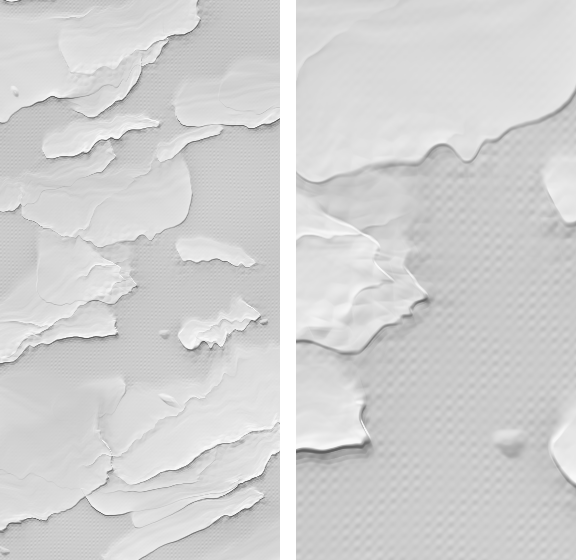
Left: the whole. Right: its middle third, enlarged.
This texture is drawn by a Shadertoy shader. Its source:

```glsl
// Draws white plaster knifed in ragged, overlapping slabs across woven canvas.
#define SLABS 24
#define THICKNESS 0.012
#define RAGGEDNESS 0.048
#define WEAVE_COUNT 72.0
#define WEAVE_DEPTH 0.0011
#define CRUMB_COUNT 40.0
#define PEBBLE_COUNT 6.0
#define CANVAS_TONE 0.792
#define PLASTER_TONE 0.852
#define HIGHLIGHT 0.11
#define SHADE 0.25
#define SHADOW 0.13

const vec2 LIGHT = vec2(-0.35, 0.94);
const mat2 TURN = mat2(0.8, 0.6, -0.6, 0.8);

vec4 hash4(float n) {
    return fract(sin(n * vec4(12.99, 78.23, 37.72, 53.12) + 1.3) * 4375.8);
}

vec2 hash2(vec2 cell) {
    return fract(sin(vec2(dot(cell, vec2(127.1, 311.7)),
                          dot(cell, vec2(269.5, 183.3)))) * 4375.8);
}

// Cellular noise: distance to the nearest point, and a random id for it
vec2 cells(vec2 p) {
    vec2 base = floor(p), nearest = vec2(9.0, 0.0);
    for (int y = -1; y <= 1; y++)
    for (int x = -1; x <= 1; x++) {
        vec2 cell = base + vec2(x, y);
        vec2 jitter = hash2(cell);
        float d = length(cell + 0.15 + 0.7 * jitter - p);
        if (d < nearest.x) nearest = vec2(d, fract(jitter.x * 7.3 + jitter.y * 3.1));
    }
    return nearest;
}

// Patches where edges crumble rather than run smooth
float roughness(vec2 p) {
    float s = sin(p.x * 7.0 + 2.0 * sin(p.y * 5.0)) * sin(p.y * 6.0 + 1.5 * sin(p.x * 4.0));
    return smoothstep(-0.5, 0.5, s);
}

// Layered sines that fold the plane into torn outlines
vec2 tear(vec2 p, float rough) {
    float amp = RAGGEDNESS, freq = 5.0;
    mat2 turn = TURN;
    for (int i = 0; i < 7; i++) {
        float strength = i < 2 ? 1.0 : mix(0.35, 1.45, rough);
        p += amp * strength * sin(freq * (turn * p).yx + vec2(1.7, 4.1) * float(i));
        turn = TURN * turn;
        freq *= 2.1;
        amp *= 0.5;
    }
    return p;
}

float box(vec2 p, vec2 halfSize, float corner) {
    vec2 d = abs(p) - halfSize + corner;
    return length(max(d, 0.0)) + min(max(d.x, d.y), 0.0) - corner;
}

// Returns surface height, plaster coverage and broad tint
vec3 relief(vec2 p) {
    float rough = roughness(p);
    vec2 torn = tear(p, rough);
    float height = 0.0, cover = 0.0, ridge = 0.0, tint = 0.0;

    // Knife slabs: feathered above, with a raised lip and sharp drop below
    for (int i = 0; i < SLABS; i++) {
        float n = float(i);
        vec4 r = hash4(n), s = hash4(n + 41.0);
        vec2 centre = vec2(1.1 * r.x - 0.05, 2.1 * fract(0.618 * n + 0.2) - 0.05);
        float angle = mix(-0.12, 0.6, r.y);
        vec2 axis = vec2(cos(angle), sin(angle));
        vec2 q = torn - centre;
        q = vec2(dot(q, axis), dot(q, vec2(-axis.y, axis.x)));
        q.y += (s.x - 0.5) * 1.8 * q.x * q.x;
        vec2 halfSize = mix(vec2(0.16, 0.06), vec2(0.44, 0.16), r.zw);
        if (i % 3 == 2) halfSize *= 0.45;

        float d = box(q, halfSize, 0.6 * halfSize.y);
        float upper = smoothstep(-0.3, 0.9, q.y / halfSize.y);
        float lower = 1.0 - upper;
        float inside = 1.0 - smoothstep(-mix(0.005, 0.06, upper), 0.0, d);
        float swell = 0.55 + 0.45 * sin(q.x * 13.0 + n * 2.3);
        float lip = exp(min(d, 0.0) / 0.016) * lower * swell * mix(0.5, 2.0, s.y);
        float streak = 0.05 * sin(q.y * 90.0 + 3.0 * sin(q.y * 37.0 + q.x * 3.0));
        float body = THICKNESS * (0.35 + 0.35 * s.w + lip + streak);
        float slabTint = 0.05 * (s.z - 0.5) - 0.03 * upper
                       + 0.04 * lower * exp(min(d, 0.0) / 0.045);

        height = mix(height, 0.22 * height + body, inside);
        tint -= 0.05 * lower * swell * exp(-max(d, 0.0) / 0.025);
        tint = mix(tint, slabTint, inside);
        cover = max(cover, inside);
        float rim = exp(-abs(d) / 0.02) * lower * (0.4 + 0.6 * s.z);
        ridge = max(ridge * (1.0 - inside), rim);
    }

    // Folds dragged through wet plaster
    float drag = sin(19.0 * (torn.y - 0.35 * torn.x) + 2.0 * sin(torn.x * 6.0));
    float fold = pow(1.0 - abs(drag), 5.0) * smoothstep(0.3, 1.0, rough);
    fold *= smoothstep(0.0, 0.8, sin(p.x * 9.0 - p.y * 7.0));
    height += THICKNESS * cover * (0.7 * fold + 0.1 * sin(torn.x * 31.0 + torn.y * 53.0));

    // Bare canvas threads, uneven in depth
    vec2 thread = sin(6.2832 * WEAVE_COUNT * p + 0.9 * sin(p.yx * 23.0));
    float weave = 0.7 * thread.x * thread.y + 0.3 * thread.y;
    weave *= 0.75 + 0.35 * sin(p.x * 61.0 + 2.0 * sin(p.y * 47.0));
    height += WEAVE_DEPTH * weave * (1.0 - 0.85 * cover);

    // Crumbs along the lips and a few stray pebbles
    float crumb = 1.0 - smoothstep(0.0, 0.7, cells(CRUMB_COUNT * p).x);
    crumb += 1.0 - smoothstep(0.1, 0.7, cells(0.5 * CRUMB_COUNT * torn).x);
    height += 0.75 * THICKNESS * crumb * ridge * rough;
    vec2 pebble = cells(PEBBLE_COUNT * torn);
    height += 1.3 * THICKNESS * step(pebble.y, 0.1) * (1.0 - smoothstep(0.02, 0.11, pebble.x));
    return vec3(height, cover, tint);
}

void mainImage(out vec4 fragColor, in vec2 fragCoord) {
    vec2 p = fragCoord / iResolution.x, e = vec2(0.0025, 0.0);
    vec3 here = relief(p);
    vec2 slope = (vec2(relief(p + e.xy).x, relief(p + e.yx).x) - here.x) / e.x;
    float lit = -dot(slope, LIGHT);

    // Short cast shadow, traced toward the light
    float blocked = 0.0;
    for (int i = 1; i <= 4; i++) {
        float reach = 0.006 * float(i);
        float rise = relief(p + LIGHT * reach).x - here.x - 0.45 * reach;
        blocked = max(blocked, rise * (1.0 - reach / 0.03));
    }

    float tone = mix(CANVAS_TONE, PLASTER_TONE, here.y) + max(here.z, -0.06);
    tone += 0.018 * sin(p.x * 4.0 + 2.0 * sin(p.y * 3.0)) * sin(p.y * 5.0 + p.x * 2.0);
    tone += lit > 0.0 ? HIGHLIGHT * tanh(0.8 * lit) : SHADE * tanh(0.42 * lit);
    tone -= SHADOW * smoothstep(0.0, 0.011, blocked);
    fragColor = vec4(vec3(clamp(tone, 0.3, 0.97)), 1.0);
}
```
